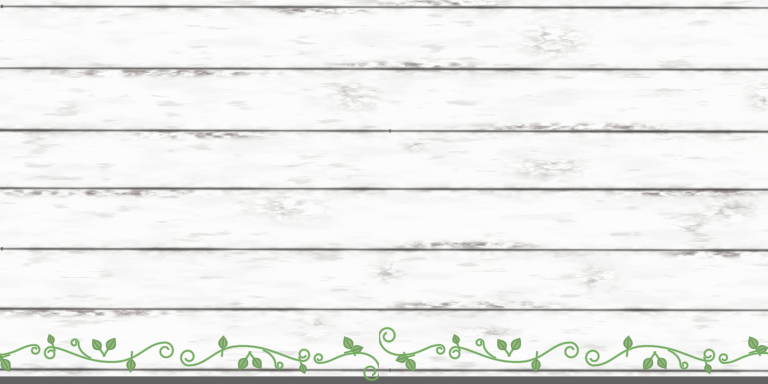
A Shadertoy shader for this texture:

```glsl
// Whitewashed horizontal planks with worn seams and knots, above them a green vine border.
// The vine is one half motif of Bezier stems, spiral curls and leaves, repeated by
// half-turn symmetry; the wear is stretched value noise masked by soft patches.

const float UNITS = 384.0;              // canvas height in design units
const float VINE_PERIOD = 405.0;
const vec2  VINE_CENTER = vec2(379.5, 30.0);
const float STEM_HALF = 1.0;
const float BAR_TOP = 7.6;
const vec3  PAINT = vec3(0.984, 0.988, 0.983);
const vec3  WEAR  = vec3(0.53, 0.49, 0.475);
const vec3  GAP   = vec3(0.31, 0.30, 0.29);
const vec3  BAR   = vec3(0.39);
const vec3  STEM  = vec3(0.45, 0.67, 0.38);
const vec3  LEAF  = vec3(0.58, 0.73, 0.49);
const float TAU = 6.2831853;

const float SEAMS[7] = float[7](377.0, 315.2, 253.2, 195.2, 134.6, 74.6, 14.0);

// Knots: center, half size
const vec4 KNOTS[12] = vec4[12](
    vec4(552, 343, 34, 17), vec4(352, 287, 30, 15), vec4(415, 239, 13, 7),
    vec4(550, 216, 36, 11), vec4(285, 177, 38, 13), vec4(388, 112, 15, 11),
    vec4(596, 105, 21, 13), vec4(312, 56, 18, 11), vec4(730, 174, 27, 11),
    vec4(764, 288, 15, 15), vec4(690, 158, 16, 10), vec4(485, 52, 32, 6));

// Worn strips along seams: center, half length
const vec3 STRIPS[12] = vec3[12](
    vec3(160, 311, 95), vec3(320, 373, 45), vec3(405, 319, 65),
    vec3(570, 257, 90), vec3(200, 249, 60), vec3(100, 191, 90),
    vec3(690, 191, 60), vec3(465, 139, 60), vec3(715, 130, 45),
    vec3(475, 79, 75), vec3(90, 71, 75), vec3(440, 381, 60));

// Stems: four cubic control points each
const vec2 STEMS[20] = vec2[20](
    vec2(-0.5, 18), vec2(0, 4), vec2(12, -2), vec2(24, -1),
    vec2(24, -1), vec2(42, 0), vec2(48, 9), vec2(60.5, 9),
    vec2(76, 7), vec2(92, 6), vec2(110, -9), vec2(140, -8),
    vec2(140, -8), vec2(165, -7), vec2(172, 11.5), vec2(191, 11.5),
    vec2(116, -4), vec2(108, 0), vec2(104, 5), vec2(104, 11));

// Curls: center, radius (sign is the winding), start angle
const vec4 CURLS[5] = vec4[5](
    vec4(8.5, 18, -9, 3.14), vec4(60.5, 4, -5, 1.57), vec4(76, 0.5, 6.5, 1.57),
    vec4(191, 3, -8.5, 1.57), vec4(100, 11, 4, 0));

// Leaves: base, angle, length
const vec4 LEAVES[6] = vec4[6](
    vec4(78, 10, 1.9, 10), vec4(126, 4, 2.2, 13), vec4(133, 4, 1.0, 14),
    vec4(157, -5, -1.65, 13), vec4(28, -5, -1.05, 14), vec4(28, -3, -2.85, 12));

float hash(vec2 p) { return fract(sin(dot(p, vec2(127.1, 311.7))) * 43758.5453); }

float noise(vec2 p) {
    vec2 i = floor(p), f = fract(p);
    f = f * f * (3.0 - 2.0 * f);
    return mix(mix(hash(i), hash(i + vec2(1, 0)), f.x),
               mix(hash(i + vec2(0, 1)), hash(i + vec2(1, 1)), f.x), f.y);
}

float fbm(vec2 p) {
    float sum = 0.0, amp = 0.5;
    for (int i = 0; i < 4; i++) { sum += amp * noise(p); p = p * 2.03 + 17.3; amp *= 0.5; }
    return sum / 0.9375;
}

float segment(vec2 p, vec2 a, vec2 b) {
    vec2 d = b - a;
    return length(p - a - d * clamp(dot(p - a, d) / dot(d, d), 0.0, 1.0));
}

float bezier(vec2 p, vec2 a, vec2 b, vec2 c, vec2 e) {
    float d = 1e3;
    vec2 last = a;
    for (int i = 1; i <= 12; i++) {
        float t = float(i) / 12.0, s = 1.0 - t;
        vec2 next = s*s*s*a + 3.0*s*s*t*b + 3.0*s*t*t*c + t*t*t*e;
        d = min(d, segment(p, last, next));
        last = next;
    }
    return d;
}

float curl(vec2 p, float radius, float start) {
    float d = 1e3, turn = mod(sign(radius) * (atan(p.y, p.x) - start), TAU);
    for (int k = 0; k < 2; k++) {
        float t = turn + TAU * float(k);
        if (t < 7.6) d = min(d, abs(length(p) - abs(radius) * (1.0 - 0.085 * t)));
    }
    return d;
}

vec3 planks(vec2 p, float aa) {
    float patches = 0.0, strips = 0.0, gap = 0.0, nail = 0.0;
    for (int i = 0; i < 12; i++) {
        vec2 k = (p - KNOTS[i].xy) / KNOTS[i].zw;
        vec2 s = (p - STRIPS[i].xy) / vec2(STRIPS[i].z, 3.2);
        patches += exp(-dot(k, k) * 1.3);
        strips += exp(-s.x * s.x * s.x * s.x - s.y * s.y);
    }
    for (int i = 0; i < 7; i++) {
        float y = p.y - SEAMS[i] + 1.5 * (p.x / 768.0 - 0.4);
        float wear = noise(vec2(p.x * 0.025, float(i) * 9.0));
        strips += (0.2 + 0.4 * wear) * exp(-abs(y + 1.0) / 3.5);
        float halfWidth = 0.8 + 0.5 * wear + 0.25 * aa;
        gap = max(gap, exp(-y * y / (halfWidth * halfWidth)) * (0.65 + 0.3 * wear));
        float nailX = 2.0 + 388.0 * mod(float(i / 2), 2.0);
        if (i % 2 == 0) nail = max(nail, 0.8 - 0.8 * smoothstep(0.8, 1.6 + aa, length(vec2(p.x - nailX, y))));
    }
    // Paint, broken flakes, knot cracks, then the dark joints
    float grain = fbm(p * vec2(0.025, 0.12));
    vec3 color = PAINT - 0.025 * smoothstep(0.45, 0.8, grain);
    float flakes = fbm(p * vec2(0.11, 0.3) + 31.0);
    float cracks = 1.0 - smoothstep(0.0, 0.09, abs(fbm(p * vec2(0.045, 0.11) + 8.0) - 0.5));
    float knot = min(patches, 1.0) * (0.28 * smoothstep(0.4, 0.75, flakes) + 0.22 * cracks);
    float strip = min(strips, 1.0) * smoothstep(0.28, 0.8, flakes) * 0.8;
    float stray = 0.16 * smoothstep(0.64, 0.82, fbm(p * vec2(0.03, 0.16) + 70.0));
    color = mix(color, WEAR, clamp(knot + strip + stray, 0.0, 0.8));
    color = mix(color, GAP, max(gap, nail));
    return mix(color, BAR, 1.0 - smoothstep(-aa, aa, p.y - BAR_TOP));
}

vec3 vine(vec3 color, vec2 p, float aa) {
    vec2 q = p - VINE_CENTER;
    q.x = mod(q.x + 0.5 * VINE_PERIOD, VINE_PERIOD) - 0.5 * VINE_PERIOD;
    if (q.x < 0.0) q = -q;
    float stem = 1e3, leaf = 1e3, vein = 1e3;
    for (int i = 0; i < 5; i++) {
        int k = i * 4;
        stem = min(stem, bezier(q, STEMS[k], STEMS[k + 1], STEMS[k + 2], STEMS[k + 3]));
        stem = min(stem, curl(q - CURLS[i].xy, CURLS[i].z, CURLS[i].w));
    }
    for (int i = 0; i < 6; i++) {
        vec2 dir = vec2(cos(LEAVES[i].z), sin(LEAVES[i].z)), r = q - LEAVES[i].xy;
        float len = LEAVES[i].w, along = dot(r, dir), side = abs(dir.x * r.y - dir.y * r.x);
        float s = clamp(along / len, 0.0, 1.0);
        float width = len * 1.3 * s * (1.0 - s) * (1.25 - 0.5 * s);
        leaf = min(leaf, max((side - width) * 0.8, abs(along - 0.5 * len) - 0.5 * len));
        vein = min(vein, segment(r, vec2(0), dir * len * 0.75));
        stem = min(stem, segment(r, -dir * 7.0, vec2(0)));
    }
    float soft = 0.4 + 0.5 * aa;
    color = mix(color, LEAF, 1.0 - smoothstep(-soft, soft, leaf));
    float rim = abs(leaf + 0.4);
    color = mix(color, STEM * 0.85, 0.75 * (1.0 - smoothstep(0.0, 0.5 + aa, min(rim, vein))));
    return mix(color, STEM, 1.0 - smoothstep(-soft, soft, stem - STEM_HALF));
}

void mainImage(out vec4 fragColor, in vec2 fragCoord) {
    float aa = UNITS / iResolution.y;
    vec2 p = fragCoord * aa;
    vec3 color = planks(p, aa);
    if (p.y < 70.0) color = vine(color, p, aa);
    fragColor = vec4(color, 1.0);
}
```
